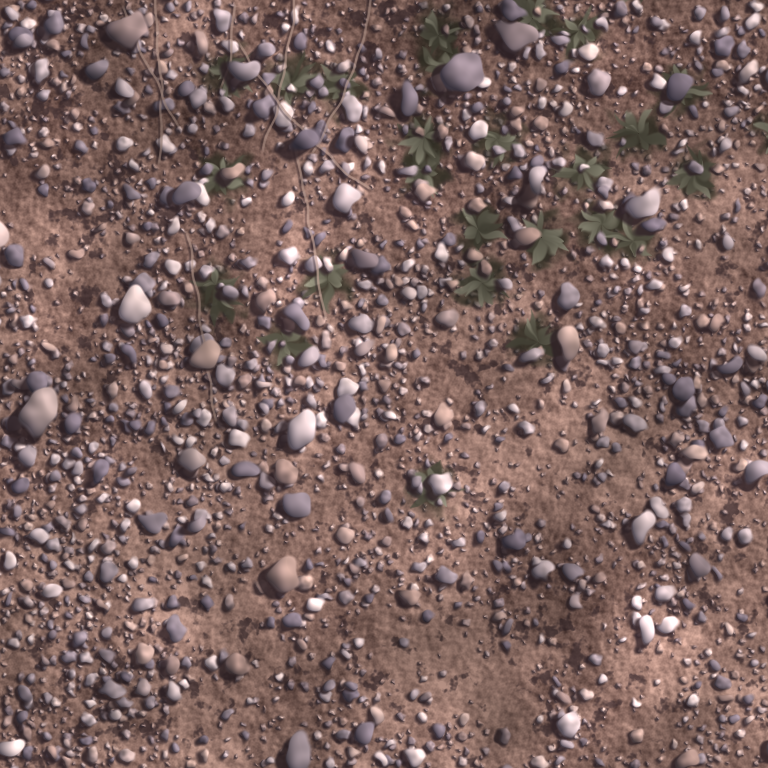
This texture is drawn by a WebGL 1 fragment shader. Its source:

```glsl
precision highp float;
uniform vec2 u_resolution;

const float PI = 3.14159;
const float BLUR = 0.002;
const vec2 SUN = vec2(0.8, 0.6);
const vec3 SHADOW = vec3(0.18, 0.13, 0.145);
const vec3 SOIL_DARK = vec3(0.27, 0.19, 0.175);
const vec3 SOIL_LIGHT = vec3(0.70, 0.555, 0.505);
const vec3 SLATE = vec3(0.47, 0.425, 0.475);
const vec3 PALE = vec3(0.90, 0.82, 0.81);
const vec3 TAN = vec3(0.70, 0.57, 0.52);
const vec3 LEAF = vec3(0.55, 0.54, 0.47);
const vec3 LEAF_DARK = vec3(0.19, 0.18, 0.14);
const vec3 STRAW = vec3(0.62, 0.52, 0.48);

vec2 hash2(vec2 p) {
  vec3 a = fract(p.xyx * vec3(0.1031, 0.1030, 0.0973));
  a += dot(a, a.yzx + 33.33);
  return fract((a.xx + a.yz) * a.zy);
}

float corner(vec2 cell, vec2 offset) {
  return dot(hash2(cell) * 2.0 - 1.0, offset);
}

// Gradient noise, roughly -0.6 to 0.6
float noise(vec2 p) {
  vec2 i = floor(p), f = fract(p), e = vec2(1.0, 0.0);
  vec2 u = f * f * f * (f * (f * 6.0 - 15.0) + 10.0);
  return mix(mix(corner(i, f), corner(i + e, f - e), u.x),
             mix(corner(i + e.yx, f - e.yx), corner(i + 1.0, f - 1.0), u.x), u.y);
}

float fbm(vec2 p) {
  float sum = 0.0, gain = 1.0;
  for (int i = 0; i < 4; i++) {
    sum += gain * noise(p);
    p = mat2(1.6, 1.2, -1.2, 1.6) * p + 17.0;
    gain *= 0.6;
  }
  return sum;
}

vec2 rotate(vec2 p, float angle) {
  float c = cos(angle), s = sin(angle);
  return vec2(c * p.x + s * p.y, c * p.y - s * p.x);
}

// Crumbly earth, lit as a relief, with shaded pits
vec3 soil(vec2 p) {
  float relief = fbm(p * 42.0) - fbm((p + SUN * 0.005) * 42.0);
  float tone = 0.66 + 0.5 * noise(p * 6.0) + 0.32 * fbm(p * 24.0) + 0.55 * relief;
  tone += 0.25 * noise(p * 150.0) - 0.2 * smoothstep(0.35, 0.9, p.y);
  vec3 col = mix(SOIL_DARK, SOIL_LIGHT, clamp(tone, -0.1, 1.1));
  float pit = smoothstep(0.2, 0.5, fbm(p * 30.0 + 70.0) + 0.5 * noise(p * 5.0 + 31.0));
  return mix(col, SHADOW, 0.65 * pit);
}

// Stones gather in drifts and thin out towards the bare lower right
float stoniness(vec2 p) {
  float bare = smoothstep(0.5, 0.0, length((p - vec2(0.68, 0.2)) * vec2(1.0, 1.2)));
  return 1.1 + 1.8 * noise(p * 5.0 + 9.0) + 1.6 * noise(p * 13.0 + 3.0) - 0.6 * bare;
}

// One grid of rounded stones with cast shadows; earthy tints them like soil
vec3 pebbles(vec3 col, vec2 p, float cells, float density, float earthy, float seed) {
  vec2 g = p * cells + seed;
  float grain = noise(g * 3.5 + 20.0);
  g += 0.24 * vec2(noise(g * 2.1), noise(g * 2.1 + 40.0));
  float soft = BLUR * cells;
  for (int y = -1; y <= 1; y++) {
    for (int x = -1; x <= 1; x++) {
      vec2 cell = floor(g) + vec2(float(x), float(y));
      vec2 pick = hash2(cell + seed);
      if (pick.x > density * stoniness((cell + 0.5 - seed) / cells)) continue;
      vec2 place = hash2(cell + seed + 57.0);
      vec2 form = hash2(cell + seed + 113.0);
      vec2 tint = hash2(cell + seed + 191.0);
      vec2 d = g - cell - 0.5 - 0.6 * (place - 0.5);
      float size = mix(0.19, 0.43, pick.y * pick.y);
      vec2 radii = size * vec2(1.0, mix(0.55, 0.92, form.x));
      float angle = form.y * PI;
      float shade = (length(rotate(d + SUN * size * 0.6, angle) / radii) - 1.0) * radii.y;
      col = mix(col, SHADOW, 0.85 * (1.0 - smoothstep(-soft, 1.5 * soft, shade)));
      float r = length(rotate(d, angle) / radii);
      float body = 1.0 - smoothstep(-soft, soft, (r - 1.0) * radii.y);
      float dome = sqrt(max(1.0 - r * r, 0.0));
      float light = clamp(0.42 + 0.75 * dot(d / size, SUN) + 0.35 * dome, 0.0, 1.0);
      vec3 stone = mix(SLATE, PALE, pow(tint.x, 1.4));
      stone = mix(stone, TAN, max(earthy, 0.8 * smoothstep(0.6, 0.95, tint.y)));
      stone *= mix(vec3(0.42, 0.42, 0.47), vec3(1.16, 1.14, 1.13), light) * (1.0 + 0.35 * grain);
      col = mix(col, stone, body);
    }
  }
  return col;
}

// Ragged tufts of narrow leaves over a dark hollow
vec3 weeds(vec3 col, vec2 p, float cells) {
  vec2 g = p * cells;
  g += 0.2 * vec2(noise(g * 2.5), noise(g * 2.5 + 60.0));
  float soft = BLUR * cells;
  for (int y = -1; y <= 1; y++) {
    for (int x = -1; x <= 1; x++) {
      vec2 cell = floor(g) + vec2(float(x), float(y));
      vec2 pick = hash2(cell + 301.0), place = hash2(cell + 337.0);
      vec2 away = (cell + 0.5) / cells - vec2(0.66, 0.84);
      if (pick.x > 0.75 * exp(-dot(away, away) * 18.0)) continue;
      vec2 d = g - cell - 0.5 - 0.5 * (place - 0.5);
      float hollow = smoothstep(0.65, 0.2, length(d) + 0.5 * noise(g * 3.0));
      col = mix(col, LEAF_DARK, 0.85 * hollow);
      for (int k = 0; k < 11; k++) {
        vec2 r = hash2(cell + vec2(float(k) * 7.0, 400.0));
        vec2 q = rotate(d, (float(k) + 1.6 * r.x) * 2.0 * PI / 11.0);
        float along = clamp(q.x / mix(0.25, 0.68, r.y), 0.0, 1.0);
        float edge = abs(q.y) - mix(0.05, 0.1, r.x) * sin(PI * along);
        float inside = (1.0 - smoothstep(-soft, soft, edge)) * step(0.01, along) * step(along, 0.99);
        vec3 green = mix(LEAF_DARK, LEAF, 0.9 * fract(r.x * 7.0) * (0.4 + 0.6 * along) + 0.15);
        col = mix(col, green, inside * 0.9);
      }
    }
  }
  return col;
}

// Thin bent stalks in the upper left
vec3 stalks(vec3 col, vec2 p) {
  for (int i = 0; i < 8; i++) {
    vec2 r = hash2(vec2(float(i) * 13.0, 511.0)), s = hash2(vec2(float(i) * 5.0, 547.0));
    vec2 q = rotate(p - vec2(0.06 + 0.4 * r.x, 0.56 + 0.4 * r.y), (s.x - 0.35) * 1.3);
    float reach = mix(0.05, 0.14, s.y);
    float bend = q.x - 2.0 * (s.x - 0.5) * q.y * q.y - 0.008 * noise(vec2(q.y * 25.0, r.x * 9.0));
    float ends = 1.0 - smoothstep(reach - 0.01, reach, abs(q.y));
    col = mix(col, SHADOW, 0.45 * ends * (1.0 - smoothstep(0.0, 0.003, abs(bend + 0.003))));
    col = mix(col, STRAW, 0.65 * ends * (1.0 - smoothstep(0.0005, 0.0025, abs(bend))));
  }
  return col;
}

void main() {
  vec2 p = gl_FragCoord.xy / u_resolution.y;
  vec3 col = soil(p);
  col = pebbles(col, p, 100.0, 0.25, 0.55, 11.0);
  col = pebbles(col, p, 62.0, 0.38, 0.25, 23.0);
  col = weeds(col, p, 15.0);
  col = pebbles(col, p, 39.0, 0.45, 0.0, 37.0);
  col = pebbles(col, p, 25.0, 0.44, 0.0, 53.0);
  col = stalks(col, p);
  col = pebbles(col, p, 14.0, 0.24, 0.0, 71.0);
  col *= 1.02 + 0.3 * noise(p * 3.5 + 5.0) + 0.3 * noise(p * 9.0 + 45.0);
  gl_FragColor = vec4(col, 1.0);
}
```
